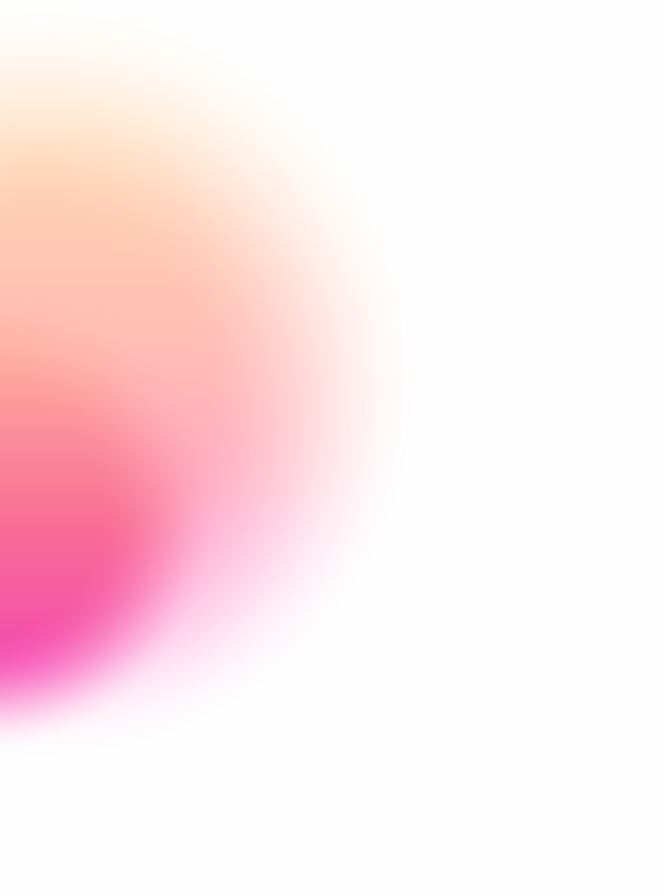
Write a WebGL 1 fragment shader that draws this background.

```glsl
precision highp float;
// Two soft glowing discs, peach to magenta, on a white ground.

#define OUTER_CENTER vec2(0.046, 0.577)
#define OUTER_RADIUS 0.300
#define OUTER_BLUR 0.133
#define INNER_CENTER vec2(-0.026, 0.427)
#define INNER_RADIUS 0.202
#define INNER_BLUR 0.068

uniform vec2 u_resolution;

const vec3 WHITE = vec3(0.998);
const vec3 PEACH = vec3(1.00, 0.845, 0.690);
const vec3 BLUSH = vec3(1.00, 0.720, 0.715);
const vec3 ORCHID = vec3(1.00, 0.540, 0.820);
const vec3 SALMON = vec3(1.00, 0.690, 0.620);
const vec3 ROSE = vec3(0.970, 0.430, 0.580);
const vec3 MAGENTA = vec3(0.960, 0.280, 0.690);

// Coverage of a disc whose rim fades over blur on each side.
float softDisc(vec2 p, vec2 center, float radius, float blur) {
  return 1.0 - smoothstep(radius - blur, radius + blur, distance(p, center));
}

// Vertical blend through three colours at the given heights.
vec3 threeStops(float y, vec3 heights, vec3 low, vec3 middle, vec3 high) {
  float lower = clamp((y - heights.x) / (heights.y - heights.x), 0.0, 1.0);
  float upper = clamp((y - heights.y) / (heights.z - heights.y), 0.0, 1.0);
  return mix(mix(low, middle, lower), high, upper);
}

void main() {
  // Height spans 0 to 1, so the discs stay round.
  vec2 p = gl_FragCoord.xy / u_resolution.y;

  vec3 outerColor = threeStops(p.y, vec3(0.27, 0.57, 0.87), ORCHID, BLUSH, PEACH);
  vec3 innerColor = threeStops(p.y, vec3(0.25, 0.414, 0.622), MAGENTA, ROSE, SALMON);

  // Wide glow first, then the denser core over it.
  vec3 color = mix(WHITE, outerColor, softDisc(p, OUTER_CENTER, OUTER_RADIUS, OUTER_BLUR));
  color = mix(color, innerColor, softDisc(p, INNER_CENTER, INNER_RADIUS, INNER_BLUR));

  gl_FragColor = vec4(color, 1.0);
}
```
